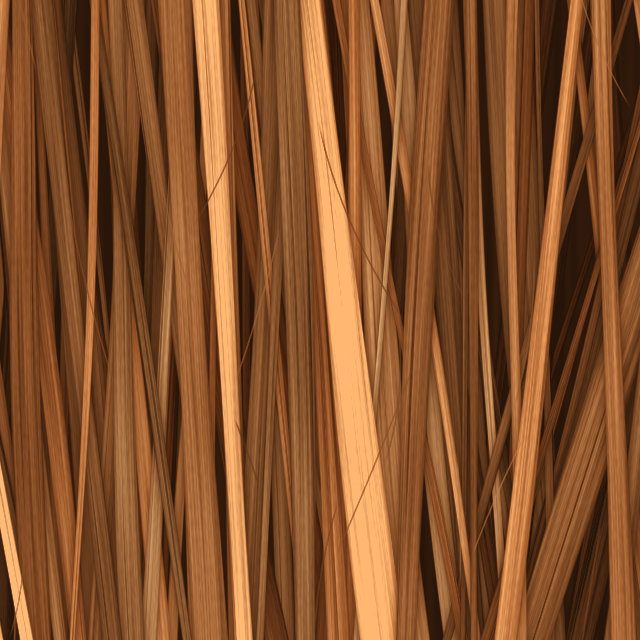
Reproduce this texture procedurally as a WebGL 2 fragment shader.

```glsl
#version 300 es
precision highp float;

uniform vec2 u_resolution;
out vec4 fragColor;

float hash(float n) {
    return fract(sin(n * 12.989) * 43758.5);
}

vec2 gradientAt(vec2 cell) {
    float angle = 6.2832 * hash(dot(cell, vec2(1.37, 5.91)));
    return vec2(cos(angle), sin(angle));
}

float gradientNoise(vec2 p) {
    vec2 i = floor(p), f = fract(p);
    vec2 s = f * f * f * (f * (f * 6.0 - 15.0) + 10.0);
    float a = dot(gradientAt(i), f);
    float b = dot(gradientAt(i + vec2(1, 0)), f - vec2(1, 0));
    float c = dot(gradientAt(i + vec2(0, 1)), f - vec2(0, 1));
    float d = dot(gradientAt(i + vec2(1, 1)), f - vec2(1, 1));
    return mix(mix(a, b, s.x), mix(c, d, s.x), s.y);
}

// Tone runs from 0 (deep shadow) to 5 (pale straw)
vec3 strawColor(float tone) {
    vec3 c = mix(vec3(0.15, 0.08, 0.035), vec3(0.30, 0.16, 0.07), clamp(tone, 0.0, 1.0));
    c = mix(c, vec3(0.44, 0.25, 0.12), clamp(tone - 1.0, 0.0, 1.0));
    c = mix(c, vec3(0.59, 0.36, 0.19), clamp(tone - 2.0, 0.0, 1.0));
    c = mix(c, vec3(0.75, 0.51, 0.31), clamp(tone - 3.0, 0.0, 1.0));
    return mix(c, vec3(0.94, 0.71, 0.47), clamp(tone - 4.0, 0.0, 1.2));
}

// Lengthwise ribs, dark slits and fine grain
float fibreTone(float across, float along, float seed) {
    float ribs = gradientNoise(vec2(across * 130.0 + seed, along * 1.6 + seed));
    float threads = gradientNoise(vec2(across * 330.0 - seed, along * 3.5));
    float grain = gradientNoise(vec2(across * 420.0, along * 70.0 + seed));
    float slits = smoothstep(0.22, 0.5, gradientNoise(vec2(across * 170.0 + seed * 2.0, along * 1.2)));
    return 1.0 * ribs + 0.9 * threads + 0.35 * grain - 1.3 * slits;
}

void main() {
    vec2 p = gl_FragCoord.xy / u_resolution;
    float pixel = 1.0 / u_resolution.y;
    float tone = 0.15 + 0.6 * gradientNoise(vec2(p.x * 60.0, p.y * 2.0));
    float hue = 0.5;

    // Strands, stacked from back to front
    for (int i = 0; i < 115; i++) {
        float id = float(i) + 1.0;
        float depth = id / 115.0;
        float seed = id * 7.31;
        float root = -0.15 + 1.3 * fract(id * 0.618 + 0.03 * hash(seed));
        float lean = mix(-0.19, 0.07, hash(seed + 1.0));
        lean += 0.3 * smoothstep(0.72, 0.9, root) * step(0.45, hash(seed + 2.0));
        float phase = 6.2832 * hash(seed + 3.0);
        float bend = 0.016 * (hash(seed + 4.0) - 0.3);
        float center = root + lean * (p.y - 0.5) + bend * sin(p.y * 4.0 + phase);
        float across = (p.x - center) / sqrt(1.0 + lean * lean);
        float size = hash(seed + 5.0);
        float halfWidth = mix(0.0055, 0.029, size * size) * (1.0 + 0.28 * sin(p.y * 3.2 + phase * 2.0));
        float gap = abs(across) - halfWidth;
        if (gap > 0.03) continue;

        // Contact shadow on the strands below
        tone *= 1.0 - 0.4 * depth * exp(-max(gap, 0.0) / 0.006);

        float cover = 1.0 - smoothstep(-pixel, pixel, gap);
        if (cover > 0.0) {
            float u = across / halfWidth;
            float body = mix(1.3, 4.15, depth) + 3.0 * (hash(seed + 6.0) - 0.5);
            body -= 1.2 * smoothstep(0.75, 0.95, root) * step(0.0, lean);
            body += fibreTone(across, p.y, seed) * mix(0.7, 1.0, depth);
            body += 0.5 * gradientNoise(vec2(seed, p.y * 3.0));
            body -= 0.25 * u + 1.1 * pow(abs(u), 5.0);
            tone = mix(tone, body, cover);
            hue = mix(hue, hash(seed + 8.0), cover);
        }
    }

    // Loose stray hairs
    for (int i = 0; i < 18; i++) {
        float seed = float(i) * 5.17 + 900.0;
        float y = p.y - hash(seed);
        float lean = 0.9 * (hash(seed + 1.0) - 0.5);
        float curl = 2.4 * (hash(seed + 2.0) - 0.5);
        float slope = lean + 2.0 * curl * y;
        float across = p.x - hash(seed + 3.0) - lean * y - curl * y * y;
        float hair = abs(across) / sqrt(1.0 + slope * slope);
        float reach = mix(0.05, 0.17, hash(seed + 4.0));
        float cover = 1.0 - smoothstep(0.0004, 0.0006 + pixel, hair);
        cover *= 1.0 - smoothstep(0.7 * reach, reach, abs(y));
        tone = mix(tone, 1.6 + 2.4 * hash(seed + 5.0), 0.6 * cover);
    }

    // Red-brown to ochre variation
    vec3 tint = mix(vec3(1.04, 0.94, 0.83), vec3(0.98, 1.04, 1.1), hue);
    fragColor = vec4(clamp(strawColor(tone) * tint, 0.0, 1.0), 1.0);
}
```
